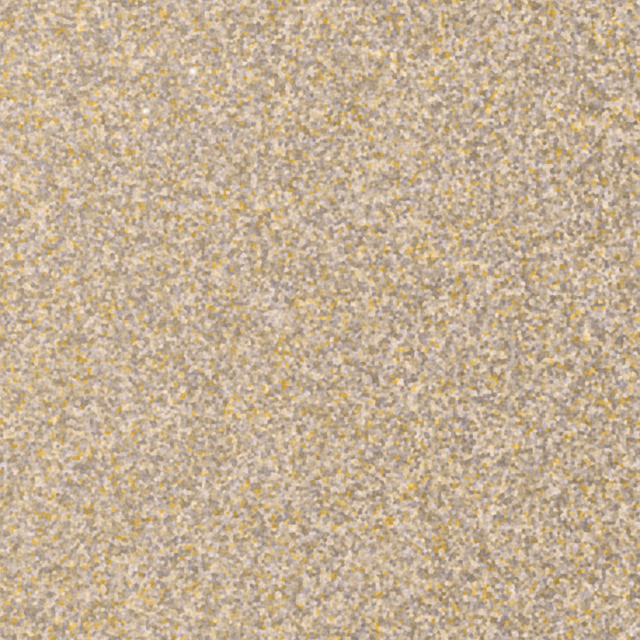
A Shadertoy shader for this texture:

```glsl
// Fine champagne glitter: soft packed grains with gold flecks and a few bright glints.

vec3 hash3(vec2 p) {
    vec3 q = fract(p.xyx * vec3(0.1031, 0.1030, 0.0973));
    q += dot(q, q.yxz + 33.33);
    return fract((q.xxy + q.yzz) * q.zyx);
}

// Gradient noise, roughly -0.7 to 0.7
float cornerSlope(vec2 cell, vec2 offset) {
    float angle = 6.2832 * hash3(cell + 7.0).x;
    return dot(vec2(cos(angle), sin(angle)), offset);
}

float gradientNoise(vec2 p) {
    vec2 i = floor(p), f = fract(p);
    vec2 u = f * f * f * (f * (f * 6.0 - 15.0) + 10.0);
    vec2 e = vec2(1.0, 0.0);
    return mix(mix(cornerSlope(i, f), cornerSlope(i + e, f - e), u.x),
               mix(cornerSlope(i + e.yx, f - e.yx), cornerSlope(i + 1.0, f - 1.0), u.x), u.y);
}

// Colour of one grain: brightness, warmth and a chance of being gold
vec3 grainColor(vec2 cell, float goldShare, float contrast) {
    vec3 rnd = hash3(cell + 91.0);
    float tone = (rnd.x - 0.5) * contrast;
    float warmth = rnd.y - 0.5;
    vec3 champagne = vec3(0.770, 0.694, 0.609) + tone * vec3(1.0, 0.98, 0.95)
                   + warmth * vec3(0.05, 0.01, -0.16);
    vec3 gold = vec3(0.86, 0.68, 0.26) + 0.5 * tone;
    return mix(champagne, gold, 0.85 * step(rnd.z, goldShare));
}

// Jittered grains of uneven size, blended by soft distance weights
vec3 grains(vec2 p, float goldShare, float contrast) {
    vec2 home = floor(p);
    vec3 sum = vec3(0.0);
    float total = 0.0;
    for (int y = -1; y <= 1; y++) {
        for (int x = -1; x <= 1; x++) {
            vec2 cell = home + vec2(x, y);
            vec3 rnd = hash3(cell);
            vec2 d = cell + 0.1 + 0.8 * rnd.xy - p;
            float weight = exp(-(3.2 + 2.6 * rnd.z) * dot(d, d));
            sum += weight * grainColor(cell, goldShare, contrast);
            total += weight;
        }
    }
    return sum / total;
}

void mainImage(out vec4 fragColor, in vec2 fragCoord) {
    vec2 uv = fragCoord / iResolution.y;

    // Gold gathers in loose clumps; contrast rises to the right
    float clump = gradientNoise(uv * 24.0 + 3.0);
    float goldShare = 0.06 + 0.07 * clump;
    float contrast = 0.28 + 0.08 * uv.x;
    vec3 color = grains(uv * 184.0, goldShare, contrast);

    // Facet glitter, cloudy patches and a slow fall of light
    color += 0.10 * gradientNoise(uv * 200.0 + 17.0);
    color += 0.05 * gradientNoise(uv * 55.0) + 0.03 * gradientNoise(uv * 13.0);
    color += 0.035 * (0.5 - uv.x) + 0.015 * (uv.y - 0.5);

    // Rare white glints near the upper left
    for (int i = 0; i < 3; i++) {
        vec3 rnd = hash3(vec2(i, 41));
        vec2 d = uv - vec2(0.05, 0.80) - rnd.xy * vec2(0.30, 0.14);
        float radius = 0.003 + 0.003 * rnd.z;
        color = mix(color, vec3(1.0, 0.99, 0.96), exp(-dot(d, d) / (radius * radius)));
    }

    fragColor = vec4(clamp(color, 0.0, 1.0), 1.0);
}
```
